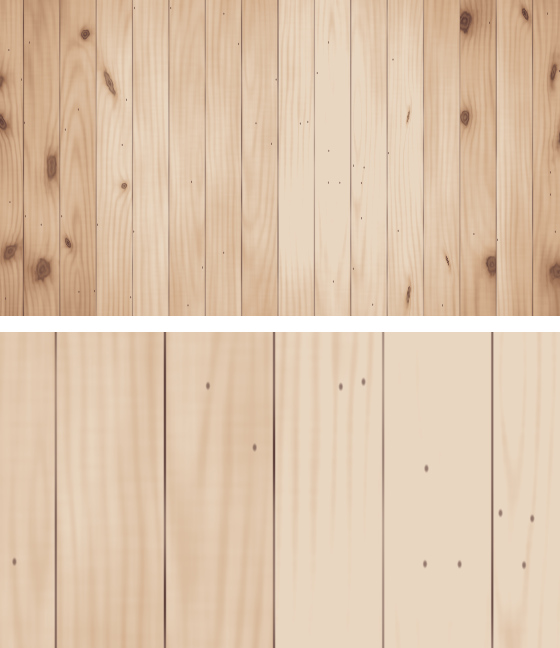
Top, the full canvas; bottom, a detail of the centre.
Give the GLSL for this texture, as a Shadertoy shader.

```glsl
// Vertical pine planks: sixteen boards split by thin dark seams.
// Each board hashes its own tint, elongated growth rings, pores and knots;
// knots grow denser toward the sides, and a soft vignette warms the border.

const float PLANK_WIDTH = 0.1151;  // in canvas heights
const float FIRST_SEAM = 0.0741;
const float SEAM_HALF_WIDTH = 0.0011;
const int KNOT_SLOTS = 3;

const vec3 PALE = vec3(0.915, 0.838, 0.752);
const vec3 HONEY = vec3(0.82, 0.675, 0.54);
const vec3 RUST = vec3(0.63, 0.455, 0.34);
const vec3 BARK = vec3(0.35, 0.23, 0.21);

float hash(vec2 p) {
    vec3 q = fract(p.xyx * 0.1031);
    q += dot(q, q.yzx + 33.33);
    return fract((q.x + q.y) * q.z);
}

float noise(vec2 p) {
    vec2 i = floor(p), f = fract(p);
    f = f * f * (3.0 - 2.0 * f);
    vec2 e = vec2(0.0, 1.0);
    return mix(mix(hash(i), hash(i + e.yx), f.x),
               mix(hash(i + e.xy), hash(i + e.yy), f.x), f.y);
}

float fbm(vec2 p) {
    float sum = 0.0, gain = 0.5;
    for (int i = 0; i < 3; i++) {
        sum += gain * noise(p);
        p = p * 2.03 + 17.0;
        gain *= 0.5;
    }
    return sum / 0.875;
}

// Knot distance in knot radii; y = 1 where the slot holds a knot, z = darkness
vec3 knot(vec2 p, float id, float slot, float sideways) {
    vec2 seed = vec2(id * 7.0 + 3.0, slot * 13.0 + 5.0);
    float present = step(hash(seed), mix(0.12, 0.78, sideways));
    float slotHeight = 1.0 / (PLANK_WIDTH * float(KNOT_SLOTS));
    vec2 center = vec2(mix(0.1, 0.9, hash(seed + 1.0)),
                       (slot + mix(0.1, 0.9, hash(seed + 2.0))) * slotHeight);
    float stretch = 1.15 + 5.0 * pow(hash(seed + 3.0), 4.0);
    float radius = mix(0.06, 0.27, hash(seed + 4.0) * mix(0.25, 1.0, sideways));
    radius /= sqrt(stretch / 1.15);
    vec2 q = p - center;
    q.x += q.y * (hash(seed + 5.0) - 0.5) * 0.8;
    q.y /= stretch;
    float wobble = 0.9 * (fbm(p * vec2(6.0, 4.0) + seed) - 0.5);
    float patchy = 0.5 + 0.9 * fbm(p * vec2(9.0, 5.0) + seed * 3.0);
    float darkness = min(mix(0.5, 0.95, hash(seed + 6.0)) * patchy, 1.0);
    return vec3(length(q) / radius + wobble, present, darkness);
}

// Latewood strength of the growth rings, bent by the knot pull
float growthRings(vec2 p, float id, float pull) {
    vec2 heart = vec2(0.5 + 2.4 * (hash(vec2(id, 41.0)) - 0.5),
                      8.7 * hash(vec2(id, 43.0)));
    float density = mix(5.5, 8.5, hash(vec2(id, 47.0)));
    float ring = density * length((p - heart) * vec2(1.0, 0.09));
    ring += 1.7 * fbm(vec2(p.x * 1.1, p.y * 0.3) + id * 19.0) + pull;
    float wave = 0.5 + 0.5 * sin(6.2832 * ring);
    return wave * wave * mix(0.2, 1.0, noise(vec2(p.x * 2.5, p.y * 0.4) + id * 5.0));
}

// Sparse tiny dark pores, at most one per jittered cell
float flecks(vec2 p, float id) {
    vec2 grid = p * vec2(9.0, 5.0);
    vec2 cell = floor(grid);
    float chosen = hash(cell + id * 31.0);
    vec2 jitter = 0.5 * vec2(hash(cell + 3.7), hash(cell + 9.1)) - 0.25;
    float dist = length(fract(grid) - 0.5 - jitter);
    return step(0.994, chosen) * (1.0 - smoothstep(0.05, 0.24, dist));
}

float seamMask(float x, float y, float id, float pixel) {
    float dist = min(x, 1.0 - x) * PLANK_WIDTH;
    float line = 1.0 - smoothstep(SEAM_HALF_WIDTH - pixel, SEAM_HALF_WIDTH + pixel, dist);
    float seamId = id + step(0.5, x);
    float strength = mix(0.45, 1.0, hash(vec2(seamId, 71.0)));
    return line * strength * mix(0.6, 1.2, noise(vec2(seamId * 23.0, y * 1.5)));
}

void mainImage(out vec4 fragColor, in vec2 fragCoord) {
    vec2 uv = fragCoord / iResolution.xy;
    float pixel = 1.0 / iResolution.y;

    // Board index and position, measured in board widths
    float across = (fragCoord.x * pixel - FIRST_SEAM) / PLANK_WIDTH + 1.0;
    float id = floor(across);
    vec2 p = vec2(fract(across), uv.y / PLANK_WIDTH);
    float middle = (id - 0.5) * PLANK_WIDTH + FIRST_SEAM;
    float sideways = smoothstep(0.08, 0.42, abs(middle * iResolution.y / iResolution.x - 0.5));

    // Gather the knots of this board
    float pull = 0.0, halo = 0.0, core = 0.0;
    for (int i = 0; i < KNOT_SLOTS; i++) {
        vec3 k = knot(p, id, float(i), sideways);
        pull += k.y * 2.4 * exp(-0.5 * max(k.x, 0.0));
        halo = max(halo, k.y * exp(-1.1 * max(k.x - 0.8, 0.0)));
        float bands = 0.75 + 0.25 * sin(k.x * 10.0);
        core = max(core, k.y * k.z * bands * (1.0 - smoothstep(0.6, 1.1, k.x)));
    }

    // Wood tone from vignette, board tint, rings and fine fibres
    vec2 offset = uv - 0.5;
    float tone = -0.02 + dot(offset * offset, vec2(3.5, 1.7));
    tone += 0.5 * (hash(vec2(id, 61.0)) - 0.5);
    tone += 0.38 * growthRings(p, id, pull);
    tone += 0.38 * (fbm(vec2(p.x * 12.0, p.y * 0.6) + id * 11.0) - 0.5);
    tone += 0.75 * (fbm(vec2(p.x * 1.5, p.y * 0.45) + id * 29.0) - 0.5);
    tone += 0.07 * (noise(vec2(p.x * 3.0, p.y * 18.0) + id) - 0.5);
    tone += 1.1 * halo;

    vec3 color = mix(PALE, HONEY, clamp(tone, 0.0, 1.0));
    color = mix(color, RUST, clamp(tone - 1.0, 0.0, 1.0));
    color = mix(color, BARK, core);
    color = mix(color, BARK, 0.6 * flecks(p, id));
    color = mix(color, BARK, clamp(seamMask(p.x, p.y, id, pixel), 0.0, 1.0));
    fragColor = vec4(color, 1.0);
}
```
